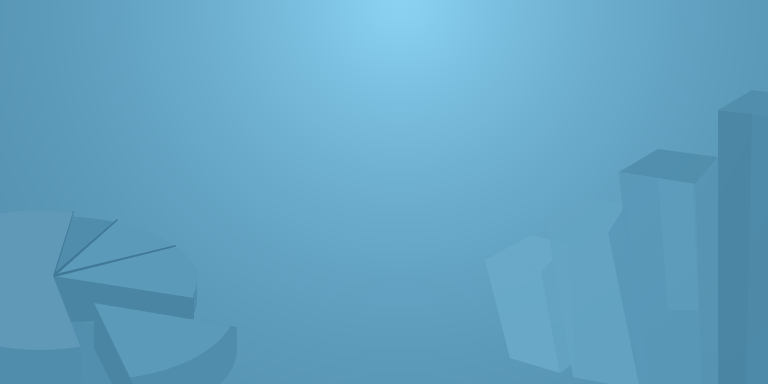
A WebGL 1 fragment shader for this background:

```glsl
precision highp float;
// Blue glow backdrop with a translucent exploded pie chart and a rising bar chart.
uniform vec2 u_resolution;

// Layout grid spanning the canvas, y pointing down
const vec2 GRID = vec2(768.0, 384.0);

// Backdrop
const vec2 GLOW_CENTRE = vec2(400.0, 0.0);
const vec3 GLOW = vec3(0.54, 0.82, 0.95);
const vec3 SHADE = vec3(0.30, 0.53, 0.65);
const float FALLOFF = 1.45;
const float FALLOFF_POWER = 1.2;

// Pie chart
const vec2 HUB = vec2(53.0, 276.0);
const vec2 DISC_CENTRE = vec2(54.0, 280.0);
const vec2 DISC_RADII = vec2(143.0, 64.0);
const vec2 MAIN_CENTRE = vec2(40.0, 280.0);
const vec2 MAIN_RADII = vec2(130.0, 70.0);
const vec2 LOOSE_TIP = vec2(94.0, 303.0);
const vec2 LOOSE_RADII = vec2(143.0, 77.0);
const vec3 PIE_TOP = vec3(0.355, 0.605, 0.725);
const vec3 PIE_MAIN = vec3(0.375, 0.595, 0.72);
const vec3 PIE_DARK = vec3(0.315, 0.55, 0.67);
const vec3 PIE_WALL = vec3(0.29, 0.52, 0.64);
const vec3 PIE_GAP = vec3(0.25, 0.47, 0.59);

// Bar chart
const vec3 BAR_PALE = vec3(0.42, 0.67, 0.79);
const vec3 BAR_LIGHT = vec3(0.395, 0.645, 0.765);
const vec3 BAR_MID = vec3(0.35, 0.595, 0.72);
const vec3 BAR_DARK = vec3(0.285, 0.515, 0.635);
const vec3 BAR_LID = vec3(0.31, 0.55, 0.67);
const float GLASS = 0.85;

// Anti-aliased coverage from a distance that is positive inside
float cover(float d) {
  return clamp(0.5 + d * u_resolution.y / GRID.y, 0.0, 1.0);
}

// Signed distance to the line a-b, positive on its right-hand side
float edge(vec2 p, vec2 a, vec2 b) {
  vec2 e = normalize(b - a);
  return dot(p - a, vec2(-e.y, e.x));
}

// Convex quad with clockwise corners
float quad(vec2 p, vec2 a, vec2 b, vec2 c, vec2 d) {
  return cover(min(min(edge(p, a, b), edge(p, b, c)), min(edge(p, c, d), edge(p, d, a))));
}

// Ellipse swept downwards by a height
float cylinder(vec2 p, vec2 centre, vec2 radii, float height) {
  vec2 q = p - centre;
  q.y -= clamp(q.y, 0.0, height);
  vec2 n = q / radii;
  float r = length(n);
  return cover((1.0 - r) * r / max(length(n / radii), 0.0001) + step(r, 0.001));
}

// Sector clockwise from a to b around the apex
float sector(vec2 p, vec2 apex, vec2 a, vec2 b) {
  return cover(min(edge(p, apex, a), edge(p, b, apex)));
}

// Narrow gap that widens away from the hub
float gap(vec2 p, vec2 tip) {
  vec2 v = tip - HUB;
  float t = clamp(dot(p - HUB, v) / dot(v, v), 0.0, 1.0);
  return cover(mix(1.3, 0.8, t) - length(p - HUB - v * t));
}

// Prism: lid a-b-c-d, with base corners e, f, g
vec3 bar(vec3 col, vec2 p, vec2 a, vec2 b, vec2 c, vec2 d, vec2 e, vec2 f, vec2 g,
         vec3 front, vec3 side, vec3 lid) {
  col = mix(col, side, GLASS * quad(p, d, c, g, f));
  col = mix(col, lid, GLASS * quad(p, a, b, c, d));
  return mix(col, front, GLASS * quad(p, a, d, f, e));
}

vec3 pieChart(vec3 col, vec2 p) {
  vec2 cutA = vec2(73.0, 212.0), cutB = vec2(117.0, 220.0);
  vec2 cutC = vec2(175.0, 246.0), cutD = vec2(194.0, 298.0), cutE = vec2(81.0, 348.0);

  // Attached slices and their walls
  float disc = cylinder(p, DISC_CENTRE, DISC_RADII, 0.0);
  float rim = cylinder(p, DISC_CENTRE, DISC_RADII, 20.0) * cover(p.x - 193.0);
  col = mix(col, PIE_DARK, rim);
  col = mix(col, PIE_DARK, disc * sector(p, HUB, cutA, cutB));
  col = mix(col, PIE_TOP, disc * sector(p, HUB, cutB, cutD));
  col = mix(col, PIE_DARK, 0.7 * quad(p, vec2(68, 320), vec2(95, 324), vec2(114, 390), vec2(82, 390)));
  col = mix(col, PIE_WALL, quad(p, HUB, cutD, vec2(194, 319), vec2(70, 322)));
  col = mix(col, PIE_GAP, max(gap(p, cutA), max(gap(p, cutB), gap(p, cutC))));

  // Large slice on the left
  float remainder = 1.0 - sector(p, HUB, cutA, cutE);
  float wall = cylinder(p, MAIN_CENTRE, MAIN_RADII, 60.0) * cover(cutE.x - p.x);
  col = mix(col, PIE_DARK, wall * remainder);
  col = mix(col, PIE_MAIN, cylinder(p, MAIN_CENTRE, MAIN_RADII, 0.0) * remainder);

  // Slice pulled out to the front
  vec2 looseA = vec2(231.0, 326.0), looseB = vec2(130.0, 377.0);
  float outer = cylinder(p, LOOSE_TIP, LOOSE_RADII, 45.0);
  col = mix(col, PIE_DARK, outer * cover(min(p.x - looseB.x, edge(p, LOOSE_TIP, looseA))));
  col = mix(col, PIE_WALL, quad(p, LOOSE_TIP, vec2(133, 384), vec2(114, 388), vec2(94, 348)));
  float top = cylinder(p, LOOSE_TIP, LOOSE_RADII, 0.0);
  return mix(col, PIE_TOP, top * sector(p, LOOSE_TIP, looseA, looseB));
}

vec3 barChart(vec3 col, vec2 p) {
  col = bar(col, p, vec2(485, 260), vec2(531, 235), vec2(568, 244), vec2(541, 272),
            vec2(510, 358), vec2(560, 373), vec2(575, 362), BAR_PALE, BAR_LIGHT, BAR_PALE);
  col = bar(col, p, vec2(546, 221), vec2(590, 198), vec2(626, 204), vec2(608, 233),
            vec2(573, 377), vec2(640, 390), vec2(650, 386), BAR_LIGHT, BAR_MID, BAR_LIGHT);
  col = bar(col, p, vec2(619, 172), vec2(658, 149), vec2(718, 157), vec2(695, 184),
            vec2(640, 390), vec2(702, 390), vec2(718, 390), BAR_MID, BAR_MID * 0.97, BAR_LID);
  col = bar(col, p, vec2(718, 110), vec2(752, 90), vec2(800, 96), vec2(780, 117),
            vec2(718, 390), vec2(780, 390), vec2(800, 390), BAR_DARK, BAR_DARK, BAR_LID);
  // Rear faces glimpsed through the glass
  col = mix(col, BAR_LIGHT, 0.3 * quad(p, vec2(658, 178), vec2(693, 184), vec2(698, 310), vec2(668, 310)));
  return mix(col, BAR_MID, 0.2 * quad(p, vec2(752, 114), vec2(780, 117), vec2(780, 390), vec2(746, 390)));
}

void main() {
  vec2 uv = gl_FragCoord.xy / u_resolution;
  vec2 p = vec2(uv.x, 1.0 - uv.y) * GRID;
  float reach = distance(p, GLOW_CENTRE) / GRID.y;
  vec3 col = mix(SHADE, GLOW, exp(-FALLOFF * pow(reach, FALLOFF_POWER)));
  col = barChart(pieChart(col, p), p);
  gl_FragColor = vec4(col, 1.0);
}
```
